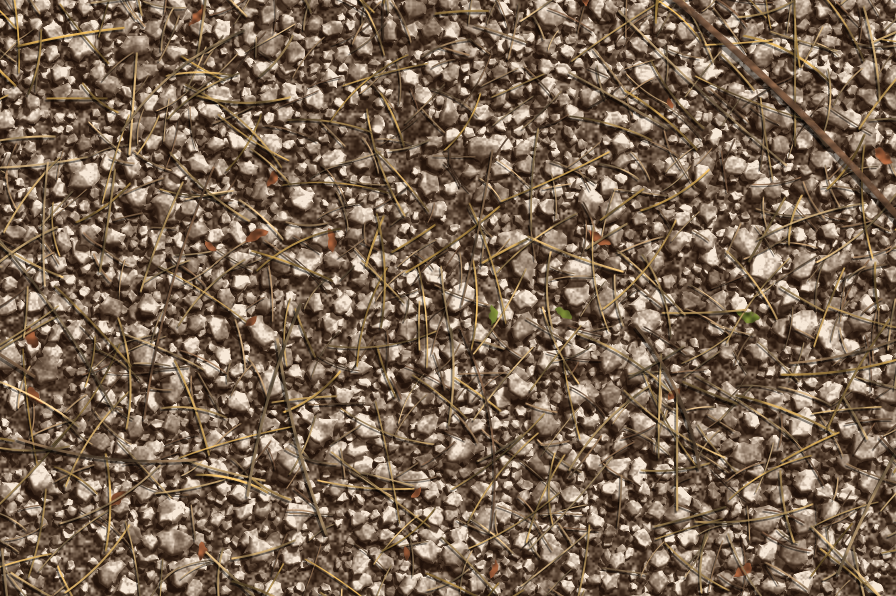
Write a Shadertoy shader that draws this texture.

```glsl
// Sunlit gravel strewn with dry pine needles, twigs and leaf scraps.
// Stones are random convex polygons in jittered grids, bevelled and shadowed
// as one tone; the litter is drawn over them as curved strokes with shadows.

#define LIGHT vec2(0.55, 0.83)
#define STONE_SIZE 0.039
#define STONE_SHADOW 0.27
#define SHADOW_DEPTH 0.80
#define TONE_GAMMA 0.74
#define NEEDLE_WIDTH 0.0016
#define SOIL_COLOR vec3(0.11, 0.06, 0.035)
#define STONE_COLOR vec3(0.97, 0.91, 0.845)
#define STRAW vec3(0.86, 0.73, 0.53)
#define GOLD vec3(0.80, 0.63, 0.30)
#define BARK vec3(0.46, 0.33, 0.24)
#define TAU 6.2831853

float hash(vec2 p) { return fract(sin(dot(p, vec2(127.1, 311.7))) * 43758.5453); }
vec2 hash2(vec2 p) { return vec2(hash(p), hash(p + 41.3)); }
vec2 direction(float a) { return vec2(cos(a), sin(a)); }

float noise(vec2 p) {
    vec2 i = floor(p), f = fract(p);
    f = f * f * (3.0 - 2.0 * f);
    return mix(mix(hash(i), hash(i + vec2(1, 0)), f.x),
               mix(hash(i + vec2(0, 1)), hash(i + vec2(1, 1)), f.x), f.y);
}

// Angular stones, painted from bottom to top so shadows fall on earlier ones
void stones(vec2 p, float cell, float seed, float share, inout float tone) {
    vec2 q = p / cell;
    q += 0.16 * (vec2(noise(q * 3.0 + seed), noise(q * 3.0 + seed + 50.0)) - 0.5);
    float aa = 0.6 / (iResolution.y * cell);
    float grain = 0.45 * noise(p * 130.0 + seed) + 0.55 * noise(p * 290.0);
    vec2 home = floor(q);
    for (int j = -1; j <= 1; j++)
    for (int i = -1; i <= 1; i++) {
        vec2 id = home + vec2(i, j), key = id + seed * 37.0;
        float density = mix(0.6, 1.0, smoothstep(0.2, 0.55, noise(id * cell * 6.0)));
        if (hash(key) > share * density) continue;
        vec2 d = q - id - 0.5 - 0.6 * (hash2(key + 3.1) - 0.5);
        if (dot(d, d) > 1.5) continue;
        float radius = mix(0.38, 0.64, hash(key + 5.7));
        float turn = TAU * hash(key + 8.3);
        vec2 narrow = direction(TAU * hash(key + 33.0));
        float edge = 9.0, umbra = 9.0;
        vec2 facing = LIGHT;
        for (int k = 0; k < 7; k++) {
            float fk = float(k);
            vec2 n = direction(turn + (fk + 0.6 * hash(key + fk * 1.7 + 11.0)) * TAU / 7.0);
            float reach = radius * mix(0.72, 1.06, hash(key + fk * 2.3 + 23.0));
            reach *= 1.0 - 0.28 * abs(dot(n, narrow));
            float e = reach - dot(d, n);
            if (e < edge) { edge = e; facing = n; }
            umbra = min(umbra, reach - dot(d + STONE_SHADOW * LIGHT, n));
        }
        tone *= 1.0 - SHADOW_DEPTH * smoothstep(-0.03, 0.06, umbra);
        float base = mix(0.58, 1.12, hash(key + 14.9));
        float crease = dot(d, direction(TAU * hash(key + 19.0))) + 0.2 * (hash(key + 27.0) - 0.5);
        float top = base * mix(0.68, 1.0, smoothstep(-0.04, 0.04, crease)) + 0.40 * dot(d, LIGHT);
        float side = max(base * (0.46 + 0.58 * dot(facing, LIGHT)), 0.08);
        float lit = mix(side, top, smoothstep(0.03, 0.16, edge)) * (0.52 + 0.95 * grain);
        tone = mix(tone, lit, smoothstep(-aa, aa, edge));
    }
}

// Coverage of a bent stroke lying along x
float stroke(vec2 l, float halfLength, float width, float bend) {
    float d = abs(l.y + bend * (l.x * l.x / halfLength - 0.4 * halfLength));
    float taper = clamp((halfLength - abs(l.x)) * iResolution.y * 0.5, 0.0, 1.0);
    return clamp((width - d) * iResolution.y + 0.5, 0.0, 1.0) * taper;
}

// One stroke with its shadow; shape holds half length, half width and bend
void layStroke(vec2 d, float angle, vec3 shape, vec3 tint, inout vec3 col) {
    vec2 u = direction(angle);
    mat2 toLocal = mat2(u.x, -u.y, u.y, u.x);
    vec2 drop = LIGHT * (0.003 + shape.y);
    col *= 1.0 - 0.45 * stroke(toLocal * (d + drop), shape.x, shape.y, shape.z);
    vec2 l = toLocal * d;
    float rim = 0.95 + 0.15 * clamp(dot(vec2(-u.y, u.x), LIGHT) * l.y / shape.y, -1.0, 1.0);
    col = mix(col, tint * rim, 0.9 * stroke(l, shape.x, shape.y, shape.z));
}

// Scattered strokes: needles, fine debris or twigs by cell and width
void litter(vec2 p, float cell, float seed, float share, float width, vec3 dry, vec3 ripe, inout vec3 col) {
    vec2 home = floor(p / cell);
    float dapple = mix(0.62, 1.08, smoothstep(0.2, 0.55, noise(p * 34.0 + seed)));
    for (int n = 0; n < 27; n++) {
        vec2 id = home + vec2(n % 3 - 1, (n / 3) % 3 - 1);
        vec2 key = id + seed * 29.0 + float(n / 9) * 7.37;
        if (hash(key) > share * mix(0.45, 1.15, noise(id * cell * 4.0 + seed))) continue;
        vec2 d = p - (id + hash2(key + 2.9)) * cell;
        float halfLength = cell * mix(0.30, 0.85, hash(key + 6.1));
        float bend = 0.32 * (hash(key + 9.7) - 0.5);
        float girth = width * mix(0.7, 1.2, hash(key + 21.0));
        vec3 tint = mix(dry, ripe, hash(key + 12.3)) * mix(0.68, 1.1, hash(key + 15.1)) * dapple;
        layStroke(d, TAU * hash(key + 18.7), vec3(halfLength, girth, bend), tint, col);
    }
}

// Rare curled leaves, mostly rust and now and then green
void leaves(vec2 p, float cell, inout vec3 col) {
    vec2 id = floor(p / cell), key = id + 63.0;
    vec2 d = p - (id + 0.25 + 0.5 * hash2(key)) * cell;
    vec2 u = direction(TAU * hash(key + 4.0));
    vec2 l = vec2(dot(d, u), dot(d, vec2(-u.y, u.x))) / mix(0.010, 0.022, hash(key + 7.0));
    float edge = 0.42 * (1.0 - l.x * l.x) - abs(l.y + 0.15 * l.x * l.x) + 0.35 * (noise(p * 130.0) - 0.5);
    vec3 tint = hash(key + 9.0) > 0.85 ? vec3(0.45, 0.50, 0.20) : vec3(0.58, 0.34, 0.21);
    tint *= 0.5 + 0.8 * noise(p * 110.0);
    col = mix(col, tint, smoothstep(-0.08, 0.08, edge) * step(hash(key + 13.0), 0.22));
}

void mainImage(out vec4 fragColor, in vec2 fragCoord) {
    vec2 p = fragCoord / iResolution.y;
    // Crumbly soil and three sizes of gravel
    float tone = 0.03 + 0.75 * noise(p * 110.0) * noise(p * 240.0);
    stones(p, STONE_SIZE * 0.55, 1.0, 0.88, tone);
    stones(p, STONE_SIZE, 2.0, 0.80, tone);
    stones(p, STONE_SIZE * 1.35, 3.0, 0.27, tone);
    tone *= mix(0.62, 1.08, smoothstep(0.2, 0.45, noise(p * 40.0 + 9.0)));
    // Warm ramp from soil to sunlit stone
    tone = pow(clamp(tone, 0.0, 1.0), TONE_GAMMA);
    vec3 col = mix(SOIL_COLOR, STONE_COLOR, pow(vec3(tone), vec3(1.0, 1.1, 1.22)));
    // Litter from fine debris up to twigs
    litter(p, 0.060, 4.0, 0.40, NEEDLE_WIDTH * 0.8, BARK, STRAW, col);
    leaves(p, 0.13, col);
    litter(p, 0.130, 5.0, 0.80, NEEDLE_WIDTH, STRAW, GOLD, col);
    litter(p, 0.300, 6.0, 0.25, NEEDLE_WIDTH * 1.4, BARK, STRAW * 0.85, col);
    // Fallen branch across the upper right corner
    vec3 bark = BARK * (0.7 + 0.5 * noise(p * vec2(60.0, 140.0)));
    layStroke(p - vec2(1.31, 0.835), -0.77, vec3(0.32, 0.0055, 0.05), bark, col);
    fragColor = vec4(col, 1.0);
}
```
